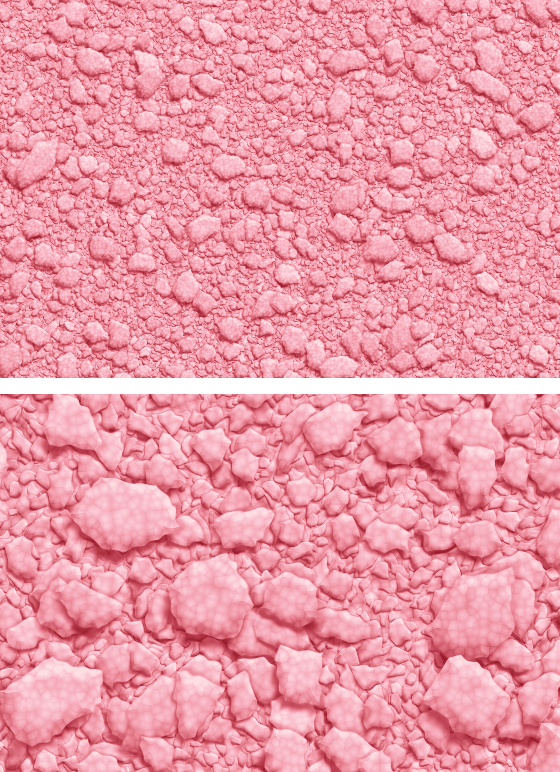
Top: the whole. Bottom: its middle third, enlarged.
This texture is drawn by a WebGL 1 fragment shader. Its source:

```glsl
precision highp float;
uniform vec2 u_resolution;

#define FINEST_GRID 80.0
#define GRID_RATIO 0.555
#define LIGHT vec2(0.38, 0.925)
#define SHADOW_LENGTH 0.32
#define SHADOW_DEPTH 0.74
#define BEVEL_LIGHT 0.34
#define GRIT_GRID 135.0
#define GRIT_CONTRAST 0.56
#define POWDER_TONE 0.88

vec2 hash2(vec2 p) {
  vec3 q = fract(p.xyx * vec3(0.1031, 0.1030, 0.0973));
  q += dot(q, q.yzx + 33.33);
  return fract((q.xx + q.yz) * q.zy);
}

// Cellular noise: x = distance to nearest point, y = random value of its cell
vec2 cellular(vec2 p) {
  vec2 cell = floor(p), nearest = vec2(9.0, 0.0);
  for (int y = -1; y <= 1; y++)
    for (int x = -1; x <= 1; x++) {
      vec2 id = cell + vec2(x, y);
      vec2 h = hash2(id + 211.0);
      float d = length(id + h - p);
      if (d < nearest.x) nearest = vec2(d, fract(h.x * 17.0 + h.y * 5.0));
    }
  return nearest;
}

// Angular stone: xy = facet direction, z = -1 at centre, 0 at edge
vec3 stone(vec2 q, vec2 seed) {
  vec2 h = hash2(seed + 71.0);
  float turn = h.x * 6.2832;
  vec2 axis = vec2(cos(turn), sin(turn));
  q -= axis * dot(q, axis) * 0.45 * h.y;
  vec3 face = vec3(0.0, 0.0, -1.0);
  for (int i = 0; i < 6; i++) {
    float k = float(i);
    vec2 side = hash2(seed + 13.0 * k + 5.0);
    float angle = turn + (k + 0.75 * side.x) * 1.0472;
    vec2 dir = vec2(cos(angle), sin(angle));
    float d = dot(q, dir) / mix(0.68, 1.1, side.y) - 1.0;
    if (d > face.z) face = vec3(dir, d);
  }
  float radial = length(q);
  face.xy = mix(face.xy, q / max(radial, 0.01), 0.3);
  face.z = mix(face.z, radial - 1.0, 0.2);
  return face;
}

// Lays one scatter of lit, shadow-casting stones over the tone below
float scatter(float tone, vec2 p, float layer, float grit) {
  float grid = FINEST_GRID * pow(GRID_RATIO, layer);
  vec2 g = p * grid + 37.0 * (layer + 1.0);
  vec2 cell = floor(g);
  for (int y = -1; y <= 1; y++)
    for (int x = -1; x <= 1; x++) {
      vec2 id = cell + vec2(x, -y);
      vec2 seed = id + 91.0 * layer;
      vec2 place = hash2(seed), kind = hash2(seed + 153.0);
      vec2 site = id / grid;
      float patchiness = sin(site.x * 7.0 + 2.0 * sin(site.y * 5.0 + layer));
      float amount = mix(0.88, 0.38, layer / 3.0) + 0.14 * patchiness;
      if (kind.x > amount) continue;

      float size = mix(0.26, 0.52, pow(kind.y, 1.4));
      vec2 q = (g - id - 0.5 - 0.7 * (place - 0.5)) / size;
      vec3 face = stone(q, seed);
      float shadowEdge = stone(q + LIGHT * SHADOW_LENGTH, seed).z;
      float shadow = 1.0 - smoothstep(-0.2, 0.16, shadowEdge);
      float contact = 1.0 - smoothstep(0.0, 0.25, face.z);
      tone *= 1.0 - SHADOW_DEPTH * max(shadow, 0.4 * contact);

      float bevel = smoothstep(-0.6, -0.05, face.z);
      float pale = fract(place.x * 23.0 + kind.x * 11.0);
      float lit = mix(0.80, 0.96, pale) + 0.10 * step(0.96, pale);
      lit += bevel * (BEVEL_LIGHT * dot(face.xy, LIGHT) - 0.10);
      lit += grit * mix(0.75, 1.0, bevel);
      float blur = 0.9 * grid / (size * u_resolution.y);
      tone = mix(tone, lit, 1.0 - smoothstep(-blur, blur, face.z));
    }
  return tone;
}

// Shadow red through rose to pale pink
vec3 pinkRamp(float tone) {
  float t = tone * 5.0;
  vec3 c = mix(vec3(0.57, 0.08, 0.14), vec3(0.73, 0.24, 0.31), clamp(t, 0.0, 1.0));
  c = mix(c, vec3(0.84, 0.39, 0.45), clamp(t - 1.0, 0.0, 1.0));
  c = mix(c, vec3(0.92, 0.53, 0.59), clamp(t - 2.0, 0.0, 1.0));
  c = mix(c, vec3(0.96, 0.65, 0.71), clamp(t - 3.0, 0.0, 1.0));
  c = mix(c, vec3(0.98, 0.76, 0.81), clamp(t - 4.0, 0.0, 1.0));
  return mix(c, vec3(0.99, 0.87, 0.89), clamp(t - 5.0, 0.0, 1.0));
}

void main() {
  vec2 p = gl_FragCoord.xy / u_resolution.y;

  // Powder ground from two sizes of grit
  vec2 fine = cellular(p * GRIT_GRID);
  vec2 coarse = cellular(p * GRIT_GRID * 0.45 + 19.0);
  float grit = GRIT_CONTRAST * (0.6 * (0.45 - fine.x) + 0.35 * (fine.y - 0.5)
             + 0.3 * (0.45 - coarse.x));
  float tone = POWDER_TONE - 0.3 * coarse.x + 0.2 * (coarse.y - 0.5) + 1.3 * grit;

  // Layered sines crumble the outlines
  vec2 rough = p + 0.0026 * sin(p.yx * 95.0 + 2.0 * sin(p * 53.0))
             + 0.0010 * sin(p.yx * 330.0 + 3.0 * sin(p * 140.0));
  for (int i = 0; i < 4; i++) tone = scatter(tone, rough, float(i), grit);

  gl_FragColor = vec4(pinkRamp(tone), 1.0);
}
```
